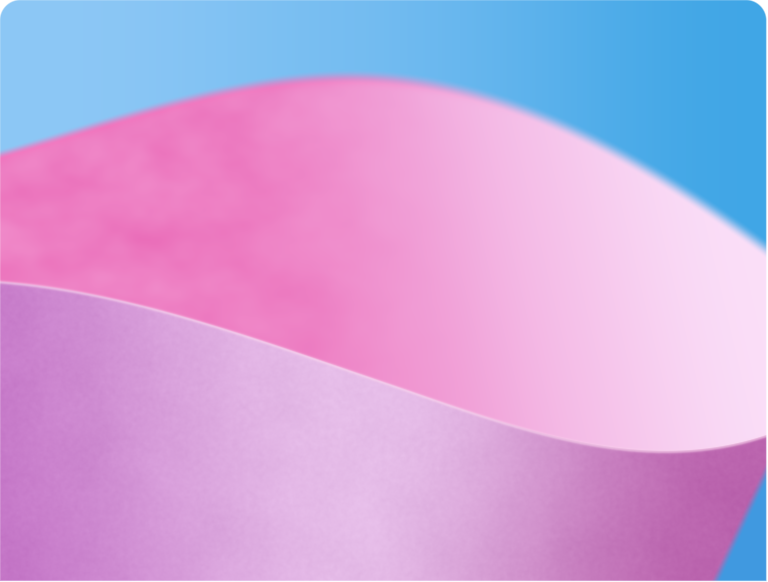
A Shadertoy shader for this background:

```glsl
// A curled sheet of pink paper with a soft far rim against a blue backdrop.

vec2 hashGradient(vec2 cell) {
    vec2 h = vec2(dot(cell, vec2(127.1, 311.7)), dot(cell, vec2(269.5, 183.3)));
    return 2.0 * fract(sin(h) * 4375.85) - 1.0;
}

float gradientNoise(vec2 p) {
    vec2 i = floor(p), f = fract(p);
    vec2 w = f * f * f * (f * (f * 6.0 - 15.0) + 10.0);
    vec2 e = vec2(0.0, 1.0);
    return mix(
        mix(dot(hashGradient(i), f), dot(hashGradient(i + e.yx), f - e.yx), w.x),
        mix(dot(hashGradient(i + e.xy), f - e.xy), dot(hashGradient(i + 1.0), f - 1.0), w.x),
        w.y);
}

float fbm(vec2 p) {
    float sum = 0.0, amplitude = 0.6;
    for (int i = 0; i < 3; i++) {
        sum += amplitude * gradientNoise(p);
        p = mat2(1.6, 1.2, -1.2, 1.6) * p;
        amplitude *= 0.5;
    }
    return sum;
}

// Cubic through two (x, y, slope) ends.
float hermite(vec3 a, vec3 b, float x) {
    float span = b.x - a.x, t = (x - a.x) / span, s = 1.0 - t;
    return s * s * ((1.0 + 2.0 * t) * a.y + t * span * a.z)
         + t * t * ((1.0 + 2.0 * s) * b.y - s * span * b.z);
}

float farRim(float x) {
    vec3 crest = vec3(0.456, 0.869, 0.0);
    return x < crest.x ? hermite(vec3(0.0, 0.735, 0.38), crest, x)
                       : hermite(crest, vec3(1.0, 0.57, -0.98), x);
}

float nearRim(float x) {
    vec3 middle = vec3(0.5, 0.343, -0.45);
    return x < middle.x ? hermite(vec3(0.0, 0.516, -0.1), middle, x)
                        : hermite(middle, vec3(1.0, 0.253, 0.45), x);
}

vec3 backdrop(vec2 uv) {
    vec3 sky = mix(vec3(0.55, 0.78, 0.96), vec3(0.44, 0.73, 0.94), smoothstep(0.05, 0.6, uv.x));
    sky = mix(sky, vec3(0.25, 0.65, 0.90), smoothstep(0.45, 1.0, uv.x));
    return mix(vec3(0.25, 0.60, 0.88), sky, smoothstep(0.1, 0.5, uv.y));
}

// Inner face: deep pink on the left, fading to pale on the right.
vec3 innerFace(vec2 uv, vec2 p) {
    float across = uv.x + 0.18 * (uv.y - 0.5);
    vec3 color = mix(vec3(0.93, 0.49, 0.76), vec3(0.95, 0.69, 0.88), smoothstep(0.3, 0.73, across));
    color = mix(color, vec3(0.98, 0.87, 0.97), smoothstep(0.56, 1.0, across));
    float mottle = fbm(p * vec2(8.0, 11.0)) * (1.0 - smoothstep(0.2, 0.65, uv.x));
    return color + mottle * vec3(0.03, 0.14, 0.08);
}

// Outer face: a lilac cylinder with a broad highlight and paper grain.
vec3 outerFace(vec2 uv, vec2 p) {
    vec3 color = mix(vec3(0.77, 0.46, 0.78), vec3(0.90, 0.74, 0.91),
                     smoothstep(-0.08, 0.48, uv.x + 0.12 * (uv.y - 0.2)));
    color = mix(color, vec3(0.73, 0.39, 0.68), smoothstep(0.46, 0.97, uv.x - 0.2 * (uv.y - 0.15)));
    float grain = 0.035 * fbm(p * 95.0) + 0.045 * fbm(p * 9.0);
    return color + grain * vec3(0.7, 1.0, 0.7);
}

void mainImage(out vec4 fragColor, in vec2 fragCoord) {
    vec2 uv = fragCoord / iResolution.xy;
    float aspect = iResolution.x / iResolution.y, pixel = 1.0 / iResolution.y;
    vec2 p = vec2(uv.x * aspect, uv.y);
    vec3 color = backdrop(uv);

    // Defocused far rim
    float depth = farRim(uv.x) - uv.y;
    float blur = mix(0.009, 0.018, uv.x);
    vec3 inside = innerFace(uv, p);
    float rimGlow = exp(-pow(depth / 0.012, 2.0)) * (1.0 - smoothstep(0.4, 0.75, uv.x));
    inside = mix(inside, vec3(0.97, 0.43, 0.73), 0.6 * rimGlow);
    color = mix(color, inside, smoothstep(-blur, blur, depth));

    // Near sheet, cut off by its slanted right side
    float below = nearRim(uv.x) - uv.y;
    float side = 0.931 + 0.352 * uv.y - uv.x;
    float sheet = smoothstep(-pixel, pixel, below);
    vec3 front = mix(backdrop(uv), outerFace(uv, p), smoothstep(-0.007, 0.007, side));
    color = mix(color, front, sheet);

    // Bright paper edge
    float edge = exp(-pow((below - 0.001) / 0.003, 2.0));
    color = mix(color, vec3(0.98, 0.83, 0.93), 0.6 * edge);

    // White frame, rounded at the top corners
    vec2 halfSize = vec2(0.5 * aspect - 0.0015, 1.0);
    vec2 q = abs(p - vec2(halfSize.x, 0.0)) - halfSize + 0.035;
    float frame = length(max(q, 0.0)) + min(max(q.x, q.y), 0.0) - 0.035;
    frame = max(frame, 0.002 - uv.y);
    color = mix(color, vec3(1.0), smoothstep(-pixel, pixel, frame));

    fragColor = vec4(clamp(color, 0.0, 1.0), 1.0);
}
```
